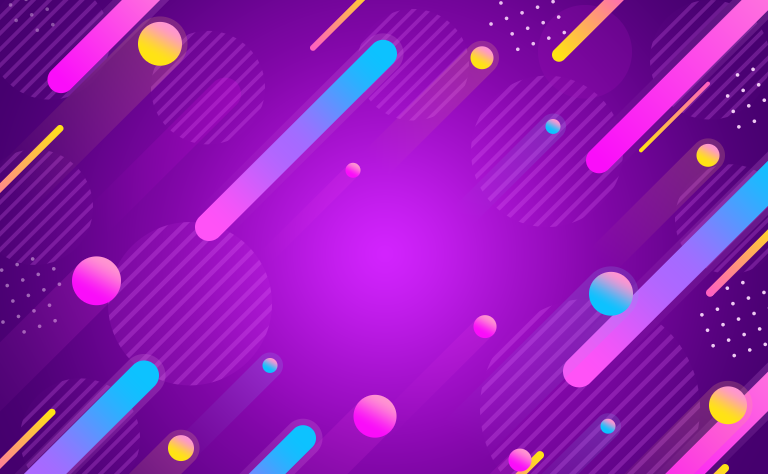
This background is drawn by a Shadertoy shader. Its source:

```glsl
// Neon party backdrop: a violet radial glow crossed by 45-degree capsules,
// glossy balls with fading trails, hatched discs and clusters of dots.
// Space is 7.68 x 4.76 canvas units with y pointing down.

const vec2 SLOPE = vec2(-1.0, 1.0);   // every streak runs down and left
const vec3 YELLOW = vec3(1.0, 0.89, 0.08);
const vec3 CYAN = vec3(0.05, 0.76, 1.0);
const vec3 VIOLET = vec3(0.66, 0.41, 1.0);
const vec3 MAGENTA = vec3(0.98, 0.05, 0.98);
const vec3 PINK = vec3(1.0, 0.48, 0.86);

float pixelSize() { return 7.68 / iResolution.x; }

float cover(float d) { return clamp(0.5 - d / pixelSize(), 0.0, 1.0); }

// Position along a streak: 0 at its upper end, 1 at its lower end
float along(vec2 p, vec2 head, float span) {
    return clamp(dot(p - head, SLOPE) / (2.0 * span), 0.0, 1.0);
}

float capsule(vec2 p, vec2 head, float span, float r) {
    return length(p - head - SLOPE * span * along(p, head, span)) - r;
}

// Translucent streak that fades toward its lower end
void trail(inout vec3 col, vec2 p, vec2 head, float span, float r, vec3 tint, float alpha) {
    float fade = 1.0 - along(p, head, span);
    col = mix(col, tint, alpha * fade * cover(capsule(p, head, span, r)));
}

vec3 glow(vec2 p) {
    float d = length(p - vec2(3.85, 2.55));
    vec3 col = mix(vec3(0.83, 0.14, 1.0), vec3(0.54, 0.03, 0.69), smoothstep(-0.4, 2.4, d) * 1.04 - 0.04);
    return mix(col, vec3(0.27, 0.0, 0.43), smoothstep(1.5, 4.4, d));
}

void hatchedDiscs(inout vec3 col, vec2 p) {
    const vec3 discs[10] = vec3[10](
        vec3(2.08, 0.88, 0.57), vec3(4.13, 0.65, 0.56), vec3(5.47, 1.52, 0.76),
        vec3(7.1, 0.6, 0.6), vec3(0.35, 2.08, 0.58), vec3(1.9, 3.05, 0.82),
        vec3(5.9, 4.1, 1.1), vec3(0.8, 4.4, 0.6), vec3(0.5, 0.4, 0.6), vec3(7.3, 2.2, 0.55));
    for (int i = 0; i < 10; i++) {
        vec3 disc = discs[i];
        vec2 q = p - disc.xy;
        float inside = cover(length(q) - disc.z);
        float period = 0.06 + 0.09 * min(disc.z, 0.85);
        float u = abs(fract((q.x + q.y) * 0.7071 / period) - 0.5) * period;
        float fill = i == 5 ? 0.13 : 0.02;
        col = mix(col, vec3(0.8, 0.2, 0.9), fill * inside);
        col = mix(col, vec3(0.92, 0.45, 1.0), 0.22 * inside * cover(u - 0.17 * period));
    }
    // Plain disc near the top
    col = mix(col, vec3(0.6, 0.05, 0.7), 0.25 * cover(length(p - vec2(5.85, 0.52)) - 0.47));
}

void dotClusters(inout vec3 col, vec2 p) {
    const vec4 clusters[5] = vec4[5](   // centre, radius, opacity
        vec4(0.3, 0.05, 0.32, 0.35), vec4(5.3, 0.12, 0.42, 0.85), vec4(7.55, 1.0, 0.36, 0.9),
        vec4(0.2, 2.95, 0.45, 0.45), vec4(7.38, 3.2, 0.45, 0.9));
    mat2 tilt = mat2(0.94, 0.34, -0.34, 0.94);
    vec2 cell = (floor(tilt * p / 0.165) + 0.5) * 0.165;
    vec2 dotPos = transpose(tilt) * cell;
    for (int i = 0; i < 5; i++) {
        float member = step(length(dotPos - clusters[i].xy), clusters[i].z);
        col = mix(col, vec3(1.0, 0.88, 1.0), clusters[i].w * member * cover(length(p - dotPos) - 0.018));
    }
}

void wideBars(inout vec3 col, vec2 p) {
    const vec4 bars[7] = vec4[7](   // upper end, span, radius
        vec4(1.61, -0.2, 1.0, 0.135), vec4(7.8, -0.2, 1.81, 0.13), vec4(7.9, 3.71, 1.4, 0.14),
        vec4(3.83, 0.54, 1.74, 0.14), vec4(7.9, 1.62, 2.11, 0.16),
        vec4(1.44, 3.77, 1.9, 0.15), vec4(3.03, 4.4, 1.4, 0.13));
    for (int i = 0; i < 7; i++) {
        vec4 b = bars[i];
        float t = along(p, b.xy, b.z);
        vec3 cool = mix(mix(CYAN, VIOLET, smoothstep(0.0, 0.55, t)), vec3(1.0, 0.32, 0.97), smoothstep(0.5, 1.0, t));
        vec3 paint = i < 3 ? mix(PINK, MAGENTA, t) : cool;
        trail(col, p, b.xy, b.z, b.w + 0.065, vec3(0.8, 0.45, 0.85), 0.25);
        col = mix(col, paint, cover(capsule(p, b.xy, b.z, b.w)));
    }
}

void thinBars(inout vec3 col, vec2 p) {
    const vec4 bars[8] = vec4[8](
        vec4(0.6, 1.29, 0.9, 0.035), vec4(0.52, 4.14, 0.7, 0.035), vec4(5.4, 4.57, 0.5, 0.04),
        vec4(7.25, 4.7, 0.4, 0.04), vec4(7.8, 2.24, 0.7, 0.04), vec4(3.75, -0.14, 0.62, 0.03),
        vec4(6.25, -0.11, 0.66, 0.07), vec4(7.08, 0.84, 0.67, 0.02));
    for (int i = 0; i < 8; i++) {
        vec4 b = bars[i];
        float t = along(p, b.xy, b.z);
        if (i > 5) t = 1.0 - t;   // the last two are yellow at the bottom
        col = mix(col, mix(YELLOW, vec3(1.0, 0.38, 0.75), t), cover(capsule(p, b.xy, b.z, b.w)));
    }
}

void balls(inout vec3 col, vec2 p) {
    const vec3 spots[14] = vec3[14](   // five yellow, four cyan, five magenta
        vec3(1.6, 0.44, 0.22), vec3(4.82, 0.58, 0.115), vec3(7.08, 1.56, 0.115), vec3(1.81, 4.5, 0.13),
        vec3(7.28, 4.07, 0.19), vec3(5.53, 1.27, 0.075), vec3(6.11, 2.95, 0.22), vec3(2.7, 3.67, 0.075),
        vec3(6.08, 4.28, 0.075), vec3(3.53, 1.71, 0.075), vec3(0.965, 2.82, 0.245), vec3(4.85, 3.28, 0.115),
        vec3(3.75, 4.18, 0.215), vec3(5.2, 4.62, 0.115));
    for (int i = 0; i < 14; i++) {
        vec3 s = spots[i];
        vec3 base = i < 5 ? YELLOW : i < 9 ? CYAN : MAGENTA;
        float halo = i < 9 ? s.z + 0.055 : s.z;
        trail(col, p, s.xy, 0.6 + 4.0 * s.z, halo, mix(base, PINK, 0.5), i < 9 ? 0.2 : 0.14);
        float shade = dot(p - s.xy, vec2(0.45, -0.8)) / s.z;
        vec3 paint = mix(base, vec3(1.0, 0.58, 0.82), smoothstep(-0.6, 0.9, shade));
        col = mix(col, paint, cover(length(p - s.xy) - s.z));
    }
}

void mainImage(out vec4 fragColor, in vec2 fragCoord) {
    vec2 uv = fragCoord / iResolution.xy;
    vec2 p = vec2(uv.x, 1.0 - uv.y) * vec2(7.68, 4.76);
    vec3 col = glow(p);
    hatchedDiscs(col, p);
    trail(col, p, vec2(2.25, 0.94), 1.3, 0.16, MAGENTA, 0.16);
    dotClusters(col, p);
    wideBars(col, p);
    thinBars(col, p);
    balls(col, p);
    fragColor = vec4(col, 1.0);
}
```
